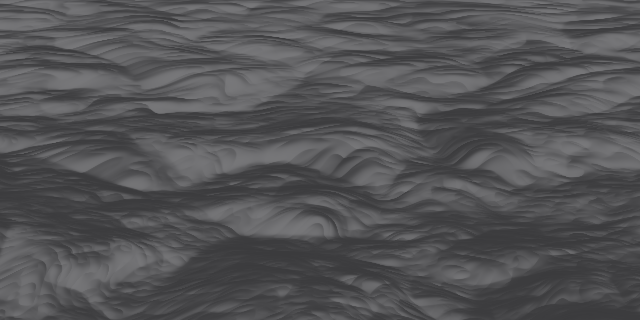
Give the GLSL for this texture, as a Shadertoy shader.

```glsl
// Dark grey choppy sea in perspective, with sharp crests and streaky ripples.

#define HORIZON 1.5        // height of the vanishing line, in canvas heights
#define DEPTH_STRETCH 2.5  // foreshortening of the water plane
#define WAVE_FREQ 1.4      // frequency of the largest waves
#define OCTAVES 7
#define OCTAVE_GAIN 0.86   // slope kept from one octave to the next
#define CREST_SOFT 0.02    // roundness of the crests
#define RIPPLE_WARP 0.6    // how far ripples bend along the swell
#define FINEST 105.0       // highest frequency drawn, per canvas height
#define CONTRAST 1.6
#define FAR_LIGHT 1.0      // brightening towards the distance
#define DARK vec3(0.232, 0.232, 0.240)
#define LIGHT vec3(0.478, 0.478, 0.487)

// Random gradient with components in -1..1
vec2 hashGradient(vec2 cell) {
    vec3 h = fract(cell.xyx * vec3(0.1031, 0.1030, 0.0973));
    h += dot(h, h.yzx + 33.33);
    return 2.0 * fract((h.xx + h.yz) * h.zy) - 1.0;
}

// Gradient noise: x is the value, y its derivative along the depth axis
vec2 noiseSlope(vec2 p) {
    vec2 cell = floor(p), f = p - cell;
    vec2 u = f * f * f * (f * (f * 6.0 - 15.0) + 10.0);
    float du = 30.0 * f.y * f.y * (f.y - 1.0) * (f.y - 1.0);

    vec2 ga = hashGradient(cell);
    vec2 gb = hashGradient(cell + vec2(1.0, 0.0));
    vec2 gc = hashGradient(cell + vec2(0.0, 1.0));
    vec2 gd = hashGradient(cell + vec2(1.0, 1.0));

    float near = mix(dot(ga, f), dot(gb, f - vec2(1.0, 0.0)), u.x);
    float far = mix(dot(gc, f - vec2(0.0, 1.0)), dot(gd, f - vec2(1.0, 1.0)), u.x);
    float gradY = mix(mix(ga.y, gb.y, u.x), mix(gc.y, gd.y, u.x), u.y);
    return vec2(mix(near, far, u.y), gradY + du * (far - near));
}

// Slope of the water away from the viewer, summed over ridged octaves
float waveSlope(vec2 ground, float footprint) {
    vec2 freq = vec2(WAVE_FREQ);
    float height = 0.0, slope = 0.0, weight = 1.0;
    for (int i = 0; i < OCTAVES; i++) {
        vec2 p = (ground + vec2(0.3, 1.0) * RIPPLE_WARP * height) * freq;
        p.x += (i % 2 == 0 ? 0.35 : -0.3) * p.y;
        vec2 n = noiseSlope(p + float(i) * vec2(17.3, 9.1));

        // Fold the noise into crests; drop what is too fine to resolve
        float fold = sqrt(n.x * n.x + CREST_SOFT * CREST_SOFT);
        float visible = 1.0 - smoothstep(0.4 * FINEST, FINEST, freq.y * footprint);
        height -= weight * fold / freq.y;
        slope -= weight * visible * n.y * n.x / fold;

        weight *= OCTAVE_GAIN;
        freq *= vec2(1.75, 1.95);
    }
    return slope;
}

void mainImage(out vec4 fragColor, in vec2 fragCoord) {
    vec2 uv = fragCoord / iResolution.y;
    float middle = 0.5 * iResolution.x / iResolution.y;

    // Project the canvas onto the water plane
    float depth = 1.0 / (HORIZON - uv.y);
    vec2 ground = vec2((uv.x - middle) * depth, depth * DEPTH_STRETCH);
    float footprint = depth * depth * DEPTH_STRETCH;

    // Faces turned to the viewer are dark, backs reflect the sky
    float sky = -0.9 * waveSlope(ground + vec2(3.7, 1.2), footprint);
    sky += FAR_LIGHT * (uv.y - 0.5);
    sky += 0.9 * noiseSlope(ground * vec2(0.9, 0.7) + 41.0).x;

    // Compress to a tone that leans to the dark side
    float tone = pow(1.0 / (1.0 + exp(-CONTRAST * sky)), 1.5);
    fragColor = vec4(mix(DARK, LIGHT, tone), 1.0);
}
```
